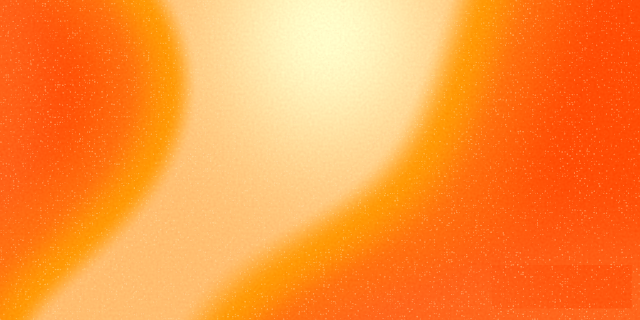
Reproduce this background procedurally as a Shadertoy shader.

```glsl
// A pale sunlit band glowing between two grainy orange slopes.

const vec3 CREAM  = vec3(1.0, 0.99, 0.79);
const vec3 PEACH  = vec3(1.0, 0.74, 0.43);
const vec3 AMBER  = vec3(1.0, 0.60, 0.02);
const vec3 ORANGE = vec3(1.0, 0.45, 0.06);
const vec3 CORAL  = vec3(1.0, 0.40, 0.11);
const vec3 EMBER  = vec3(1.0, 0.30, 0.02);
const vec3 SPECK  = vec3(1.0, 0.90, 0.70);

const vec2  GLOW_CENTER  = vec2(1.02, 0.90);
const vec2  GLOW_RADIUS  = vec2(0.36, 0.42);
const float LEFT_SOFT    = 0.07;
const float RIGHT_SOFT   = 0.11;
const vec2  PANEL_CENTER = vec2(1.755, 0.104);
const vec2  PANEL_HALF   = vec2(0.219, 0.068);
const float PANEL_TINT   = 0.55;
const float SPECK_CELLS  = 130.0;
const float SPECK_CHANCE = 0.28;
const float SPECK_RADIUS = 0.0017;
const float SPECK_ALPHA  = 0.42;
const float GRAIN_CELLS  = 117.0;
const float GRAIN_AMOUNT = 0.045;

vec2 hash2(vec2 p) {
    vec3 q = fract(p.xyx * vec3(0.1031, 0.1030, 0.0973));
    q += dot(q, q.yzx + 33.33);
    return fract((q.xx + q.yz) * q.zy);
}

float gradientNoise(vec2 p) {
    vec2 cell = floor(p), f = fract(p);
    vec2 u = f * f * f * (f * (f * 6.0 - 15.0) + 10.0);
    vec4 corner;
    for (int i = 0; i < 4; i++) {
        vec2 offset = vec2(i % 2, i / 2);
        corner[i] = dot(hash2(cell + offset) * 2.0 - 1.0, f - offset);
    }
    return mix(mix(corner.x, corner.y, u.x), mix(corner.z, corner.w, u.x), u.y);
}

// Horizontal position of the two slope edges at height y
float leftEdge(float y) {
    float bulge = 0.065 + y * (1.237 - y * (0.641 + 0.191 * y));
    return bulge - 0.75 * y * pow(max(1.0 - y, 0.0), 6.0);
}

float rightEdge(float y) {
    return 0.912 + 0.3 * y + 0.29 * tanh((y - 0.235) / 0.23);
}

// Approximate distances to both edges, positive inside the band
vec2 bandDistance(vec2 p) {
    const float STEP = 0.01;
    vec2 edge = vec2(leftEdge(p.y), rightEdge(p.y));
    vec2 slope = (vec2(leftEdge(p.y + STEP), rightEdge(p.y + STEP)) - edge) / STEP;
    return vec2(p.x - edge.x, edge.y - p.x) / sqrt(1.0 + slope * slope);
}

float specks(vec2 p, float pixel) {
    vec2 cell = floor(p * SPECK_CELLS);
    vec2 center = (cell + 0.25 + 0.5 * hash2(cell)) / SPECK_CELLS;
    vec2 random = hash2(cell + 57.0);
    float radius = SPECK_RADIUS * (0.5 + random.y);
    float disc = 1.0 - smoothstep(radius - 0.5 * pixel, radius + 0.5 * pixel, length(p - center));
    return disc * step(random.x, SPECK_CHANCE) * (0.4 + 0.6 * random.y);
}

void mainImage(out vec4 fragColor, in vec2 fragCoord) {
    float pixel = 1.0 / iResolution.y;
    vec2 p = fragCoord * pixel;
    p.x *= 2.0 * iResolution.y / iResolution.x;

    // Slopes: amber rim sinking into orange, then ember
    vec2 side = bandDistance(p);
    float depth = max(-min(side.x, side.y), 0.0);
    vec3 deep = mix(CORAL, EMBER, smoothstep(0.0, 0.5, p.y));
    deep = mix(deep, CORAL, 0.8 * (1.0 - smoothstep(0.0, 0.28, p.x)));
    vec3 color = mix(AMBER, ORANGE, smoothstep(0.0, 0.17, depth));
    color = mix(color, deep, smoothstep(0.08, 0.40, depth));

    // Faint darker panel in the lower right corner
    vec2 inset = PANEL_HALF - abs(p - PANEL_CENTER);
    float panel = smoothstep(-0.5 * pixel, 0.5 * pixel, min(inset.x, inset.y));
    float panelFade = mix(0.4, 1.0, smoothstep(1.53, 1.85, p.x));
    color = mix(color, EMBER, PANEL_TINT * panel * panelFade);

    // Band: peach body with a cream glow near the top
    vec2 q = (p - GLOW_CENTER) / GLOW_RADIUS;
    vec3 light = mix(PEACH, CREAM, exp(-dot(q, q)));
    vec2 cover = smoothstep(vec2(-0.02), vec2(LEFT_SOFT, RIGHT_SOFT), side);
    color = mix(color, light, min(cover.x, cover.y));

    // Fine grain and scattered bright specks
    float grain = gradientNoise(p * GRAIN_CELLS);
    color += GRAIN_AMOUNT * grain * vec3(0.2, 1.0, 0.8);
    float density = 0.8 + 0.5 * gradientNoise(p * 9.0);
    color = mix(color, SPECK, SPECK_ALPHA * density * specks(p, pixel));

    fragColor = vec4(clamp(color, 0.0, 1.0), 1.0);
}
```
